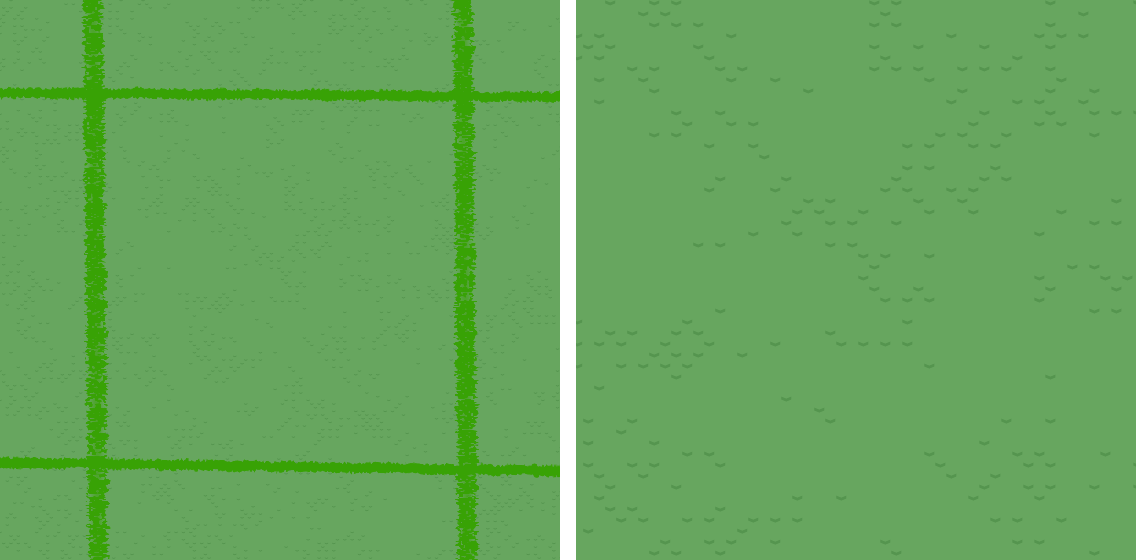
Left, the full canvas; right, a detail of the centre.
Give the GLSL for this pattern, as a WebGL 1 fragment shader.

```glsl
precision highp float;
// Rough green check: broad ragged upright bands and thinner level bands,
// both slightly tilted, over a soft green ground strewn with faint ticks.
// Band edges and wear come from stretched value noise; ticks from a hashed grid.

uniform vec2 u_resolution;

#define GROUND vec3(0.404, 0.651, 0.373)
#define BAND vec3(0.220, 0.635, 0.018)
#define TICK vec3(0.335, 0.585, 0.310)
#define PITCH 0.660                     // spacing of bands, both ways
#define ORIGIN vec2(0.175, 0.1745)      // first crossing at the lower left
#define UPRIGHT_TILT 0.009
#define LEVEL_TILT 0.0155
#define UPRIGHT_HALF 0.0168
#define LEVEL_HALF 0.0090
#define TICK_CELL vec2(0.0131, 0.00655)
#define TICK_HALF vec2(0.0030, 0.0009)
#define TICK_DENSITY 0.36

float hash(vec2 p) {
  vec3 q = fract(vec3(p.xyx) * 0.1031);
  q += dot(q, q.yzx + 33.33);
  return fract((q.x + q.y) * q.z);
}

float noise(vec2 p) {
  vec2 i = floor(p), f = fract(p);
  f = f * f * (3.0 - 2.0 * f);
  return mix(mix(hash(i), hash(i + vec2(1.0, 0.0)), f.x),
             mix(hash(i + vec2(0.0, 1.0)), hash(i + 1.0), f.x), f.y);
}

// Coverage of a signed distance, negative inside
float fill(float d, float px) {
  return 1.0 - smoothstep(-0.6 * px, 0.6 * px, d);
}

// Shallow bowl-shaped marks on a staggered grid, gathered in clumps
float ticks(vec2 p, float px) {
  vec2 g = p / TICK_CELL;
  g.x += 0.5 * mod(floor(g.y), 2.0);
  vec2 cell = floor(g);
  vec2 q = (fract(g) - 0.5) * TICK_CELL;
  float clump = noise(cell * vec2(0.3, 0.2) + 41.0);
  float present = step(hash(cell + 7.0), TICK_DENSITY * smoothstep(0.25, 0.8, clump));
  float bow = 0.0012 * abs(q.x) / TICK_HALF.x;
  return present * fill(abs(q.x) - TICK_HALF.x, px)
                 * fill(abs(q.y - bow + 0.0005) - TICK_HALF.y, px);
}

// Broad bands made of crosswise fibres, with wedges that thin out downwards
float uprightBands(vec2 p, float px) {
  float x = p.x + UPRIGHT_TILT * p.y - ORIGIN.x;
  float column = floor(x / PITCH + 0.5);
  float side = x - column * PITCH;
  float seed = 19.0 * column + 5.0;

  float tooth = fract(p.y * 21.0 + 1.6 * noise(vec2(seed, p.y * 13.0)));
  float fibre = noise(vec2(side * 100.0 + 50.0 + seed, p.y * 390.0));
  float reach = UPRIGHT_HALF + 0.011 * (fibre - 0.5);
  reach += step(0.0, side) * 0.0045 * (tooth * tooth - 0.3);

  float wear = noise(vec2(seed + 8.0, p.y * 17.0));
  float speck = noise(vec2(side * 190.0 + 90.0 + seed, p.y * 360.0 + 31.0));
  float limit = 0.70 + 0.22 * tooth - 0.16 * wear;
  float gap = smoothstep(limit - 0.05, limit + 0.07, speck);
  gap *= 0.45 + 0.55 * smoothstep(0.0, UPRIGHT_HALF, abs(side));
  return fill(abs(side) - reach, px) * (1.0 - gap);
}

// Thinner, solid bands with a fine bristled edge
float levelBands(vec2 p, float px) {
  float row = floor((p.y + 0.011 * p.x - ORIGIN.y) / PITCH + 0.5);
  float tilt = LEVEL_TILT - 0.008 * row;
  float side = p.y + tilt * p.x - ORIGIN.y - row * PITCH;
  float seed = 23.0 * row + 3.0 + 60.0 * step(0.0, side);
  float bristle = noise(vec2(p.x * 330.0, seed + side * 150.0));
  float swell = noise(vec2(p.x * 45.0, seed + 11.0));
  float reach = LEVEL_HALF + 0.006 * (bristle - 0.5) + 0.003 * (swell - 0.5);
  return fill(abs(side) - reach, px);
}

void main() {
  float px = 1.0 / min(u_resolution.x, u_resolution.y);
  vec2 p = gl_FragCoord.xy * px;
  vec3 color = mix(GROUND, TICK, ticks(p, px));
  float band = max(uprightBands(p, px), levelBands(p, px));
  gl_FragColor = vec4(mix(color, BAND, band), 1.0);
}
```
